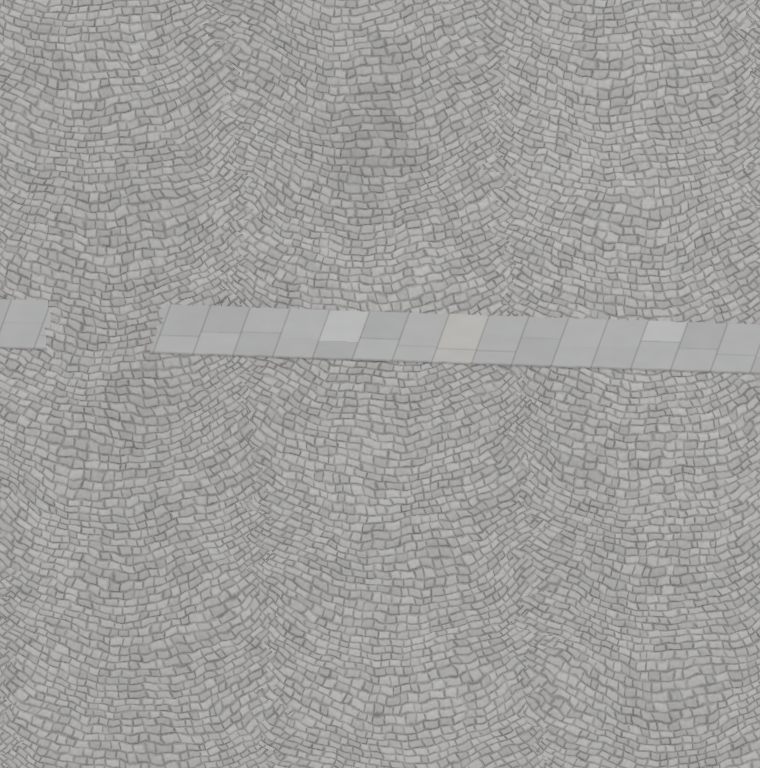
Write a Shadertoy shader that draws this texture.

```glsl
// Grey cobblestone paving laid in stacked arcs, crossed by a broken band of slanted slabs.

const float FAN_WIDTH = 0.345;
const float FAN_RADIUS = 0.275;
const float ROW_HEIGHT = 0.0106;
const float STONE_LENGTH = 0.0146;
const float SLAB_PITCH = 0.0518;
const float SLAB_LEAN = 0.36;

float hash(vec2 p) {
    vec3 q = fract(vec3(p.xyx) * 0.1031);
    q += dot(q, q.yzx + 33.33);
    return fract((q.x + q.y) * q.z);
}

float cornerSlope(vec2 corner, vec2 offset) {
    float angle = 6.2832 * hash(corner);
    return dot(vec2(cos(angle), sin(angle)), offset);
}

// Gradient noise, about -0.7 to 0.7
float noise(vec2 p) {
    vec2 i = floor(p), f = fract(p);
    vec2 w = f * f * f * (f * (f * 6.0 - 15.0) + 10.0);
    vec2 e = vec2(1.0, 0.0);
    float low = mix(cornerSlope(i, f), cornerSlope(i + e, f - e), w.x);
    float high = mix(cornerSlope(i + e.yx, f - e.yx), cornerSlope(i + 1.0, f - 1.0), w.x);
    return mix(low, high, w.y);
}

float fbm(vec2 p) {
    float sum = 0.0, weight = 0.6;
    for (int i = 0; i < 3; i++) {
        sum += weight * noise(p);
        p = p * 2.03 + 17.7;
        weight *= 0.5;
    }
    return sum;
}

float blob(vec2 p, vec2 centre, vec2 size) {
    vec2 d = (p - centre) / size;
    return exp(-dot(d, d));
}

float jointOffset(float index, float row) {
    return 0.45 * hash(vec2(index, row) + 7.3);
}

// Stones in upward-opening arcs, with radial joints
vec3 cobbles(vec2 uv, float px) {
    vec2 p = uv + 0.0045 * vec2(noise(uv * 50.0), noise(uv * 50.0 + 31.0));
    p += 0.018 * vec2(noise(uv * 10.0 + 5.0), noise(uv * 10.0 + 61.0));
    float across = (p.x - 0.5 + 0.07 * (p.y - 0.45)) / FAN_WIDTH + 0.5;
    float fan = floor(across + 0.16 * noise(uv * vec2(12.0, 45.0) + 9.0));
    float x = (across - fan - 0.5) * FAN_WIDTH;

    float sag = FAN_RADIUS - sqrt(FAN_RADIUS * FAN_RADIUS - x * x);
    float level = (p.y - sag) / ROW_HEIGHT + 0.37 * fan;
    float row = floor(level);
    float inRow = level - row;
    float rise = sag + (inRow - 0.5) * ROW_HEIGHT;
    float angle = atan(x, FAN_RADIUS - rise);

    // Uneven stone lengths along the row
    float rowSeed = row + 131.0 * fan;
    float along = angle * FAN_RADIUS / STONE_LENGTH + hash(vec2(rowSeed, 3.0));
    float stone = floor(along);
    if (along < stone + jointOffset(stone, rowSeed)) stone -= 1.0;
    float left = along - stone - jointOffset(stone, rowSeed);
    float right = stone + 1.0 + jointOffset(stone + 1.0, rowSeed) - along;
    float endGap = min(left, right) * STONE_LENGTH;
    float sideGap = min(inRow, 1.0 - inRow) * ROW_HEIGHT * cos(angle);

    vec2 id = vec2(stone, rowSeed);
    float gap = min(endGap, sideGap) + 0.0008 * noise(uv * 240.0);
    float joint = 1.0 - smoothstep(-0.0002, 0.0022 + 0.5 * px, gap);
    float depth = 0.135 + 0.10 * noise(uv * 60.0) + 0.05 * (hash(id + 19.0) - 0.5);

    float tone = 0.672 + 0.07 * (hash(id) - 0.5) + 0.035 * (inRow - 0.5);
    tone += 0.035 * noise(uv * 190.0) - depth * joint;
    tone += 0.2 * step(0.9995, hash(id + 47.0));
    vec3 tint = mix(vec3(1.0, 1.0, 0.988), vec3(1.008, 0.997, 0.99), hash(id + 71.0));
    return tone * tint;
}

// Slanted slabs; h runs from -1 at the lower edge to 1 at the upper edge
vec3 slabs(vec2 uv, float mid, float h, float px) {
    float along = (uv.x - 0.418 - SLAB_LEAN * (uv.y - mid)) / SLAB_PITCH;
    float slab = floor(along);
    float seam = min(fract(along), 1.0 - fract(along)) * SLAB_PITCH;
    float split = 0.7 * (hash(vec2(slab, 5.0)) - 0.5) - 0.1;
    float upper = step(split, h);
    float cut = abs(h - split) * 0.032;

    float tone = 0.675 + 0.03 * (hash(vec2(slab, upper)) - 0.5);
    tone += 0.035 * upper * (step(abs(slab), 0.5) + step(abs(slab - 8.0), 0.5));
    float pale = step(abs(slab - 3.0), 0.5);
    tone += 0.03 * pale + 0.02 * fbm(uv * vec2(30.0, 60.0));
    tone -= 0.075 * (1.0 - smoothstep(0.0, 0.0011 + px, seam));
    tone -= 0.05 * hash(vec2(slab, 8.0)) * (1.0 - smoothstep(0.0, 0.0009 + px, cut));
    return tone * mix(vec3(0.998, 1.0, 1.003), vec3(1.008, 1.003, 0.98), pale);
}

void mainImage(out vec4 fragColor, in vec2 fragCoord) {
    vec2 uv = fragCoord / iResolution.y;
    float px = 1.0 / iResolution.y;
    vec3 colour = cobbles(uv, px);

    // Broad weathering
    float shade = 1.0 + 0.04 * fbm(uv * 5.0);
    shade -= 0.06 * blob(uv, vec2(0.48, 0.80), vec2(0.09, 0.08));
    shade -= 0.03 * blob(uv, vec2(0.20, 0.45), vec2(0.07, 0.40));
    shade += 0.02 * blob(uv, vec2(0.85, 0.80), vec2(0.25, 0.25));
    colour *= shade;

    // Band with a ragged break near its left end
    float mid = 0.579 - 0.034 * uv.x;
    float h = (uv.y - mid) / 0.032;
    float ragged = 0.014 * noise(uv * 85.0);
    float leftEnd = 0.061 - uv.x + ragged;
    float rightStart = uv.x - 0.205 - 0.010 * h + ragged * smoothstep(-0.8, 0.2, h);
    float ends = max(leftEnd, rightStart);
    float side = (1.0 - abs(h)) * 0.032 + 0.0012 * noise(uv * 70.0);
    float inside = min(ends, side);

    float below = smoothstep(0.0035, 0.0, abs(side)) * step(h, 0.0) * smoothstep(-px, px, ends);
    colour = mix(colour, slabs(uv, mid, h, px), smoothstep(-px, px, inside));
    colour -= 0.10 * below;
    fragColor = vec4(colour, 1.0);
}
```
